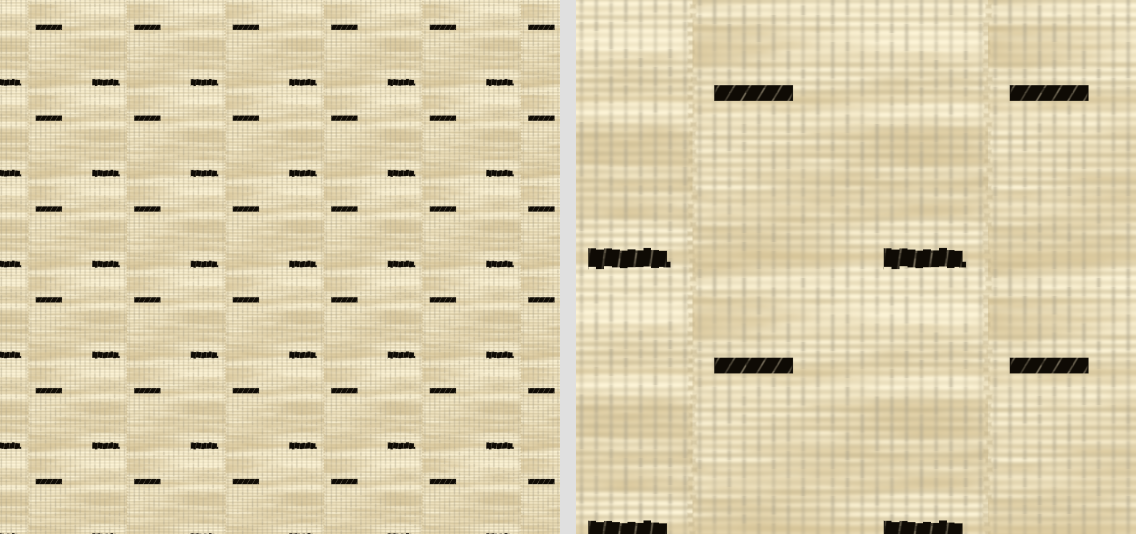
Left, the full canvas; right, a detail of the centre.
Reproduce this texture procedurally as a WebGL 1 fragment shader.

```glsl
precision highp float;
uniform vec2 u_resolution;

const vec2 TILE = vec2(135.1, 124.7);  // one repeat; the canvas is 768 wide

float hash(vec2 p) {
  vec3 q = fract(p.xyx * vec3(0.1031, 0.1030, 0.0973));
  q += dot(q, q.yzx + 33.33);
  return fract((q.x + q.y) * q.z);
}

// Value noise that wraps vertically after the given number of rows
float noise(vec2 p, float rows) {
  vec2 i = floor(p), f = fract(p);
  f = f * f * (3.0 - 2.0 * f);
  float y0 = mod(i.y, rows), y1 = mod(i.y + 1.0, rows);
  float low = mix(hash(vec2(i.x, y0)), hash(vec2(i.x + 1.0, y0)), f.x);
  float high = mix(hash(vec2(i.x, y1)), hash(vec2(i.x + 1.0, y1)), f.x);
  return mix(low, high, f.y);
}

float ridge(float x) {
  return 0.5 + 0.5 * cos(6.28318 * x);
}

float box(vec2 p, vec2 halfSize, float blur) {
  vec2 d = abs(p) - halfSize;
  return 1.0 - smoothstep(-blur, blur, max(d.x, d.y));
}

// Pale cloth with fine weft lines, dotted warp lines and long streaks
vec3 cloth(vec2 p, vec2 cell) {
  vec2 f = p / TILE;
  float shift = 0.4 * hash(vec2(cell.x, 7.0));
  float weft = f.y * 30.0 + shift;
  float row = mod(floor(weft + 0.5), 30.0);
  float broad = noise(vec2(f.x * 1.3 + 3.0, f.y * 11.0), 11.0);
  float fine = noise(vec2(f.x * 2.5 + 20.0, f.y * 31.0), 31.0);
  float slub = noise(vec2(f.x * 9.0 + cell.x * 13.0, f.y * 60.0), 60.0);
  float streak = 0.5 * broad + 0.35 * fine + 0.15 * slub;

  vec3 col = mix(vec3(0.99, 0.955, 0.84), vec3(0.86, 0.79, 0.62),
                 smoothstep(0.2, 0.85, streak));
  float weftLine = ridge(weft);
  float strength = 0.35 + 0.65 * hash(vec2(row, 41.0));
  col = mix(col, vec3(0.76, 0.70, 0.54), 0.52 * weftLine * strength);

  float warpLine = pow(ridge(f.x * 20.0 + 0.5), 4.0);
  float end = floor(f.x * 20.0);
  float dots = 0.45 + 0.55 * hash(vec2(end, row + 60.0));
  col = mix(col, vec3(0.67, 0.64, 0.55), 0.5 * warpLine * dots);

  // Tan threads beside the rows of dashes
  float tan1 = exp(-pow((p.y - 40.0) / 2.2, 2.0));
  float tan2 = exp(-pow((p.y - 112.0) / 2.8, 2.0));
  return mix(col, vec3(0.82, 0.74, 0.55), 0.35 * max(tan1, tan2));
}

// Ragged broken edge where neighbouring panels meet
float seam(vec2 p) {
  float row = floor(p.y / 4.157);
  float x = mod(p.x + TILE.x * 0.5, TILE.x) - TILE.x * 0.5;
  float jag = 2.0 * hash(vec2(row, 83.0)) - 1.0;
  return box(vec2(x - jag, mod(p.y, 4.157) - 2.0), vec2(1.3, 1.0), 0.7);
}

// A dash of five stitches; p is measured from its centre
vec3 dash(vec3 col, vec2 p, float halfHeight, float ragged, float blur) {
  float stitch = floor((p.x + 18.0) / 3.6);
  float edge = ragged * (hash(vec2(stitch, 5.0 + sign(p.y))) - 0.5);
  float body = box(p, vec2(18.0, halfHeight + edge), blur);
  float tail = box(p - vec2(18.0, 2.8), vec2(1.6, 1.3), blur) * step(0.1, ragged);
  float slant = p.x + 18.0 + mix(0.6, 0.15, step(0.1, ragged)) * p.y;
  float gap = abs(mod(slant, 7.2) - 3.6);
  float thread = smoothstep(2.7, 3.6, gap) * (1.0 - smoothstep(17.0, 18.0, abs(p.x)));
  float fleck = thread * (0.3 + 0.5 * hash(floor(p / vec2(3.6, 2.4)) + 50.0));
  vec3 ink = mix(vec3(0.06, 0.045, 0.02), vec3(0.58, 0.54, 0.45), fleck);
  return mix(col, ink, max(body, tail));
}

vec3 weave(vec2 p, float blur) {
  vec2 cell = floor(p / TILE);
  vec2 q = p - cell * TILE;
  vec3 col = cloth(q, cell);
  col = mix(col, vec3(0.76, 0.70, 0.55), 0.5 * seam(q));
  col = dash(col, q - vec2(28.0, 37.5), 3.6, 0.0, blur);
  return dash(col, q - vec2(105.5, 113.2), 4.2, 1.6, blur);
}

void main() {
  vec2 size = vec2(768.0, 733.0);
  float blur = 0.4 * size.x / u_resolution.x;
  vec3 sum = vec3(0.0);
  // Four samples per pixel keep the fine threads smooth
  for (int i = 0; i < 4; i++) {
    float k = float(i);
    vec2 offset = vec2(mod(k, 2.0), floor(k / 2.0)) * 0.5 - 0.25;
    vec2 uv = (gl_FragCoord.xy + offset) / u_resolution;
    vec2 p = vec2(uv.x, 1.0 - uv.y) * size - vec2(39.0, 0.0);
    sum += weave(p, blur);
  }
  gl_FragColor = vec4(sum * 0.25, 1.0);
}
```
